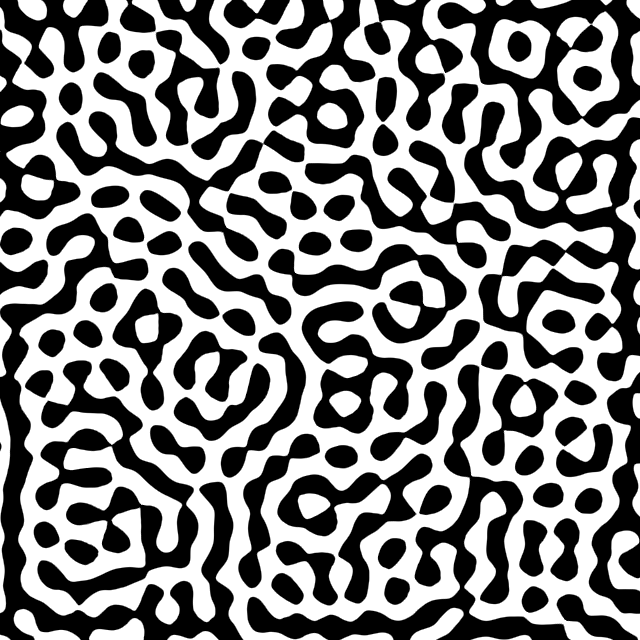
Reproduce this pattern procedurally as a Shadertoy shader.

```glsl
// Black worms, rings and dots on white, like a reaction-diffusion pattern.
// Plane waves of one wavelength form a random field; it is saturated, then
// filtered by short-range activation and wider inhibition to even the widths.

#define CYCLES 18.5       // periods per canvas height
#define WAVES 24          // plane waves in the random field
#define TAPS 40           // samples of the activation kernel
#define BIAS 0.35         // higher: shorter worms, more dots
#define STEEPNESS 3.0     // saturation of the field
#define LEVEL 0.0         // threshold between ink and paper
#define BORDER_PULL 1.4   // strength of the dark line along the border
#define BORDER_INSET 0.024
#define BORDER_WIDTH 0.014
#define SOFTNESS 1.2      // edge smoothing, in output samples
#define SEED 3.7

const float PI = 3.14159265;
const float GOLDEN_ANGLE = 2.39996;
const float KERNEL_EXTENT = 5.76;   // squared radius in kernel widths
const vec3 INK = vec3(0.0);
const vec3 PAPER = vec3(1.0);

vec3 waves[WAVES];   // wave vector and phase

float hash(float n) {
    return fract(sin(n * 127.1 + SEED * 311.7) * 43758.5453);
}

// Evenly spread directions with jitter, all of the same wavelength
void setupWaves() {
    for (int i = 0; i < WAVES; i++) {
        float n = float(i);
        float angle = PI * (n + hash(n)) / float(WAVES);
        float phase = 2.0 * PI * hash(n + 57.0);
        waves[i] = vec3(2.0 * PI * CYCLES * vec2(cos(angle), sin(angle)), phase);
    }
}

// Random field of unit variance, raised along the border, squashed to 0..1
float activator(vec2 p, vec2 size) {
    float sum = 0.0;
    for (int i = 0; i < WAVES; i++) {
        sum += cos(dot(waves[i].xy, p) + waves[i].z);
    }
    float field = sum * sqrt(2.0 / float(WAVES));

    vec2 margin = min(p, size - p);
    float offset = (min(margin.x, margin.y) - BORDER_INSET) / BORDER_WIDTH;
    field += BORDER_PULL * exp(-offset * offset);
    return 1.0 / (1.0 + exp(-STEEPNESS * (field - BIAS)));
}

// Mexican-hat filter on a spiral of equal-area samples
float pattern(vec2 p, vec2 size) {
    float kernelWidth = 1.0 / (PI * CYCLES);
    float total = 0.0;
    for (int i = 0; i < TAPS; i++) {
        float q = KERNEL_EXTENT * (float(i) + 0.5) / float(TAPS);
        float angle = float(i) * GOLDEN_ANGLE;
        vec2 offset = kernelWidth * sqrt(q) * vec2(cos(angle), sin(angle));
        total += (1.0 - q) * exp(-q) * activator(p + offset, size);
    }
    return total * KERNEL_EXTENT / float(TAPS);
}

void mainImage(out vec4 fragColor, in vec2 fragCoord) {
    vec2 size = iResolution.xy / iResolution.y;
    vec2 p = fragCoord / iResolution.y;

    setupWaves();
    float value = pattern(p, size) - LEVEL;

    // Smooth the threshold over a constant width
    float slope = max(length(vec2(dFdx(value), dFdy(value))), 1e-5);
    float ink = clamp(0.5 + value / (slope * SOFTNESS), 0.0, 1.0);
    fragColor = vec4(mix(PAPER, INK, ink), 1.0);
}
```
